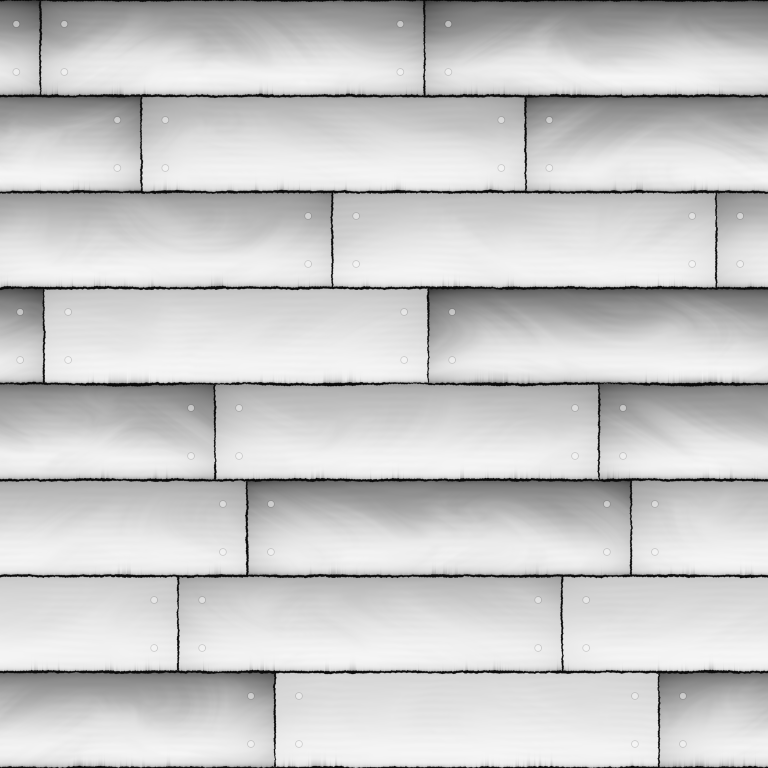
This texture map is drawn by a Shadertoy shader. Its source:

```glsl
// Grey lapped boards in eight staggered courses, two boards to a course, nailed at the ends.
// Each board fades from a shaded top to a pale foot, clouded by warped layered sines;
// ragged black joints are lines displaced by sines of whole frequency, so the sheet tiles.

const float TAU = 6.2831853;
const float ROWS = 8.0;
const float BOARD_LENGTH = 0.5;
const float ROW_HEIGHT = 1.0 / ROWS;
const float SEAM_HALF_WIDTH = 0.0015;
const float JOINT_HALF_WIDTH = 0.0011;
const float RAGGEDNESS = 0.0010;
const float NAIL_INSET = 0.03125;
const float NAIL_RADIUS = 0.0044;
const float BASE_TONE = 0.94;
const float JOINT_TONE = 0.04;

// Stagger of each course in board lengths, bottom course first
const float STAGGER[8] = float[8](0.716, 0.464, 0.643, 0.560, 0.115, 0.865, 0.368, 0.105);
// Shading strength of the two boards in each course, bottom course first
const float SHADING[16] = float[16](0.20, 0.85, 0.45, 0.27, 0.90, 0.50, 0.50, 0.85,
                                    0.30, 1.00, 0.40, 0.65, 0.50, 0.90, 0.85, 1.00);

// Ragged offset along a line, about -1 to 1, repeating every unit
float ragged(float along, float seed) {
    float sum = 0.0, frequency = 7.0, amplitude = 0.36;
    for (int i = 0; i < 5; i++) {
        float phase = seed * (2.3 + 1.9 * float(i));
        sum += amplitude * sin(TAU * frequency * along + phase
                               + 1.4 * sin(TAU * (frequency - 4.0) * along + phase * 1.7));
        frequency = floor(frequency * 2.1) + 1.0;
        amplitude *= 0.88;
    }
    return sum;
}

// Soft cloud field from rotated, warped sines
float clouds(vec2 p) {
    float sum = 0.0, amplitude = 0.55;
    for (int i = 0; i < 5; i++) {
        p += 1.2 * sin(0.8 * p.yx + vec2(0.4, 1.7));
        sum += amplitude * sin(p.x) * cos(p.y);
        p = mat2(0.8, 0.6, -0.6, 0.8) * p * 1.7 + 2.1;
        amplitude *= 0.55;
    }
    return sum;
}

// Antialiased coverage of a shape from its signed distance
float cover(float dist, float pixel) {
    return 1.0 - smoothstep(-0.75 * pixel, 0.75 * pixel, dist);
}

// Tone of a board face; local runs along the board and up its height
float boardTone(vec2 local, float strength, float seed) {
    float cloud = clouds(local * vec2(17.0, 26.0) + seed * vec2(7.3, 3.1));
    float fromTop = 1.0 - local.y / ROW_HEIGHT;
    float fromEnd = min(local.x, BOARD_LENGTH - local.x);
    float fade = 1.0 - smoothstep(0.0, 0.8, fromTop + 0.20 * cloud);
    float shade = 0.42 * fade + 0.22 * exp(-14.0 * fromTop);
    shade += 0.13 * exp(-fromEnd / 0.035) + 0.22 * exp(-16.0 * (1.0 - fromTop));
    shade += 0.05 * cloud;
    float grain = sin(local.y * 620.0 + 3.0 * cloud + seed) * sin(local.x * 23.0 + seed * 2.0);
    return BASE_TONE + 0.02 * smoothstep(0.5, 0.9, fromTop) - strength * shade + 0.006 * grain;
}

// Pale nail heads with a thin grey rim, mirrored into the four corners
float addNails(float tone, vec2 local, float pixel) {
    vec2 corner = vec2(min(local.x, BOARD_LENGTH - local.x) - NAIL_INSET,
                       abs(local.y - 0.5 * ROW_HEIGHT) - 0.25 * ROW_HEIGHT);
    float dist = length(corner) - NAIL_RADIUS;
    tone = mix(tone, 0.97, 0.5 * cover(dist, pixel));
    return tone - 0.17 * cover(abs(dist) - 0.0004, pixel);
}

void mainImage(out vec4 fragColor, in vec2 fragCoord) {
    vec2 uv = fragCoord / iResolution.xy;
    float pixel = 1.0 / iResolution.y;

    // Board lookup
    float row = clamp(floor(uv.y * ROWS), 0.0, ROWS - 1.0);
    float along = uv.x / BOARD_LENGTH - STAGGER[int(row)];
    float board = mod(floor(along), 2.0);
    float seed = row * 2.0 + board;
    vec2 local = vec2(fract(along) * BOARD_LENGTH, uv.y - row * ROW_HEIGHT);

    // Face and nails
    float tone = boardTone(local, SHADING[int(seed)], seed);
    tone = addNails(tone, local, pixel);

    // Seams between courses, with soft grime gathered just above
    float seam = floor(uv.y * ROWS + 0.5);
    float seamSeed = mod(seam, ROWS) + 1.0;
    float wear = ragged(uv.x, seamSeed * 3.7 + 0.5);
    float seamOffset = uv.y - seam * ROW_HEIGHT - RAGGEDNESS * ragged(uv.x, seamSeed);
    float grimeHeight = 0.0018 + 0.0022 * smoothstep(0.2, 1.0, wear);
    tone *= 1.0 - 0.5 * step(0.0, seamOffset) * exp(-max(seamOffset, 0.0) / grimeHeight);
    float seamLine = cover(abs(seamOffset) - SEAM_HALF_WIDTH - 0.0006 * wear, pixel);

    // Upright joints between neighbouring boards
    float joint = floor(along + 0.5);
    float jointSeed = row * 2.0 + mod(joint, 2.0) + 20.0;
    float jointOffset = (along - joint) * BOARD_LENGTH - RAGGEDNESS * ragged(uv.y, jointSeed);
    float jointWear = 0.0004 * ragged(uv.y, jointSeed + 9.0);
    float jointLine = cover(abs(jointOffset) - JOINT_HALF_WIDTH - jointWear, pixel);

    tone = mix(tone, JOINT_TONE, max(seamLine, jointLine));
    fragColor = vec4(vec3(clamp(tone, 0.0, 1.0)), 1.0);
}
```
